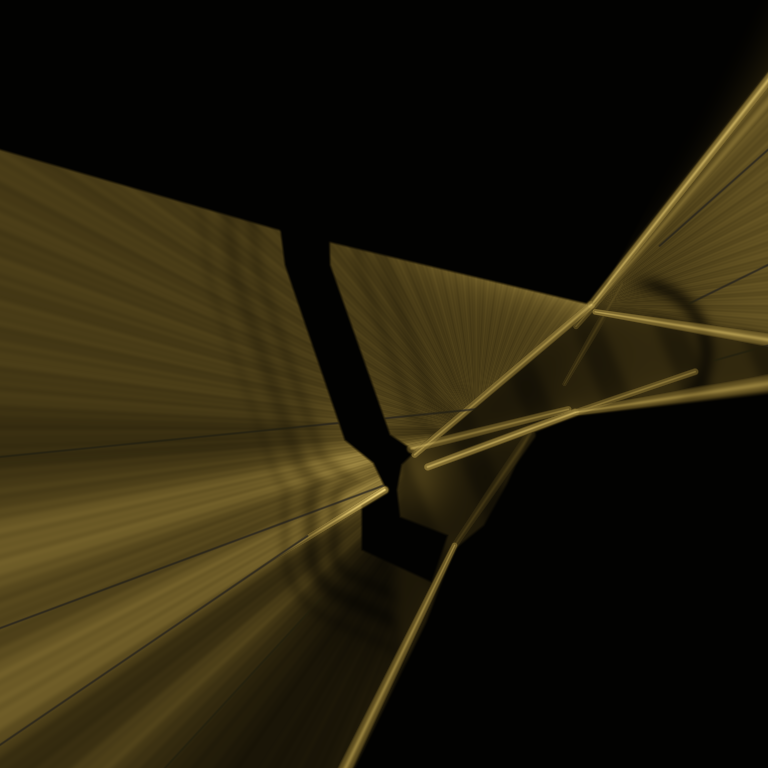
A Shadertoy shader for this background:

```glsl
// Golden light fanning over dark sheets, cut by a black folded ribbon.
// Two polygon distance fields bound the sheets and the ribbon; angular
// profiles and layered sines shade the fans, tapered segments draw beams.

const vec2 FAN_PIVOT = vec2(.62, .44);
const vec2 CROSSING = vec2(.77, .603);  // where the main beams meet
const vec2 FOLD_TIP = vec2(.53, .405);
const vec2 ARC_CENTER = vec2(.83, .54);
const float ARC_RADIUS = .09;
const float EDGE = .0025;               // softness of hard edges
const float SHEET_LIGHT = .27;
const float SEAM_WIDTH = .0026;
const vec3 SEAM_COLOR = vec3(.13, .12, .11);
const vec3 BLACK = vec3(.008, .007, .003);

const vec2 SHEETS[16] = vec2[16](
    vec2(-.1, .834), vec2(.365, .7), CROSSING, vec2(.79, .63),
    vec2(1.03, 1.09), vec2(1.2, 1.1), vec2(1.2, .517), vec2(.749, .46),
    vec2(.69, .434), vec2(.66, .37), vec2(.63, .316), vec2(.61, .3),
    vec2(.592, .285), vec2(.555, .19), vec2(.413, -.1), vec2(-.1, -.1));

const vec2 RIBBON[16] = vec2[16](
    vec2(.36, .74), vec2(.371, .655), vec2(.449, .427), vec2(.486, .397),
    vec2(.503, .362), vec2(.471, .342), vec2(.471, .284), vec2(.562, .242),
    vec2(.583, .303), vec2(.521, .327), vec2(.517, .362), vec2(.523, .395),
    vec2(.541, .412), vec2(.508, .434), vec2(.43, .655), vec2(.427, .76));

// Beam end points, then start width, end width and brightness
const vec4 BEAMS[12] = vec4[12](
    vec4(.77, .603, 1.01, .908), vec4(.75, .575, 1.01, .878),
    vec4(.54, .408, .77, .603), vec4(.775, .594, 1.01, .556),
    vec4(.557, .392, .749, .463), vec4(.536, .416, .74, .467),
    vec4(.749, .463, .905, .516), vec4(.749, .463, 1.01, .502),
    vec4(.445, -.01, .592, .29), vec4(.592, .29, .69, .434),
    vec4(.501, .362, .28, .225), vec4(.81, .63, .735, .5));
const vec3 STYLES[12] = vec3[12](
    vec3(.007, .01, .55), vec3(.005, .022, .32), vec3(.006, .008, .52),
    vec3(.005, .014, .56), vec3(.007, .007, .6), vec3(.009, .006, .45),
    vec3(.006, .006, .42), vec3(.006, .02, .46), vec3(.014, .005, .5),
    vec3(.006, .011, .2), vec3(.007, .004, .75), vec3(.01, .004, .2));

const vec4 SEAMS[8] = vec4[8](
    vec4(0, .405, .638, .469), vec4(0, .182, .5, .368),
    vec4(0, .03, .4, .302), vec4(.215, 0, .47, .277),
    vec4(.404, 0, .51, .167), vec4(.859, .68, 1, .805),
    vec4(.898, .605, 1, .655), vec4(.91, .525, 1, .55));

float bump(float x, float center, float width) {
    float t = (x - center) / width;
    return exp(-t * t);
}

// Signed distance to a line, positive on the left of a -> b
float side(vec2 p, vec2 a, vec2 b) {
    vec2 d = normalize(b - a);
    return d.x * (p.y - a.y) - d.y * (p.x - a.x);
}

// Distance to a segment in x, position along it in y
vec2 segment(vec2 p, vec4 s) {
    vec2 pa = p - s.xy, ba = s.zw - s.xy;
    float h = clamp(dot(pa, ba) / dot(ba, ba), 0., 1.);
    return vec2(length(pa - ba * h), h);
}

float polygon(vec2 p, vec2 v[16]) {
    float d = 10., s = 1.;
    for (int i = 0, j = 15; i < 16; j = i, i++) {
        d = min(d, segment(p, vec4(v[i], v[j])).x);
        vec2 e = v[j] - v[i], w = p - v[i];
        bvec3 c = bvec3(p.y >= v[i].y, p.y < v[j].y, e.x * w.y > e.y * w.x);
        if (all(c) || all(not(c))) s = -s;
    }
    return s * d;
}

float streaks(float a) {
    return 1. + .045 * sin(a * 71.) + .035 * sin(a * 163.) + .025 * sin(a * 307.);
}

// Left fan: light varies with the angle about the pivot
float leftFan(vec2 p, float ribbon) {
    vec2 q = FAN_PIVOT - p;
    float a = atan(q.y, q.x);
    float light = SHEET_LIGHT - .07 * bump(a, .03, .09)
        + .15 * bump(a, .25, .09) + .16 * bump(a, .51, .08);
    light *= mix(1., .62, smoothstep(.56, .64, a));
    light += .12 * bump(a, .73, .06);
    light *= mix(1., .55, smoothstep(.78, .98, a));
    light *= 1. - .6 * smoothstep(.6, .8, a) * smoothstep(.4, .12, length(q));
    light += .16 * bump(distance(p, vec2(.455, .395)), 0., .07);
    // Shadows that echo the outline of the ribbon
    float echo = .28 * bump(ribbon, .036, .01) + .35 * bump(ribbon, .066, .012)
        + .15 * bump(ribbon, .1, .009);
    echo *= mix(1.2, .55, smoothstep(.25, .45, p.y));
    return light * (1. - echo) * streaks(a);
}

float sheetLight(vec2 p, float ribbon, float sheets) {
    float aboveFold = smoothstep(-EDGE, EDGE, side(p, FOLD_TIP, CROSSING));
    float rim = .2 * exp(min(sheets, 0.) / .025) * smoothstep(.38, .75, p.x);
    float light = leftFan(p, ribbon) + rim * aboveFold;
    // Folded sheet below the crossing
    float under = .1 + .17 * bump(distance(p, vec2(.535, .375)), 0., .05)
        + .08 * smoothstep(.65, .85, p.x);
    under *= 1. - .35 * bump(sin(p.x * 58. + p.y * 24.), 1., .7);
    light = mix(light, under, (1. - aboveFold) * smoothstep(.5, .53, p.x));
    // Right fan, with a faint veil above its main beam
    vec2 q = p - CROSSING;
    float inRight = smoothstep(0., .03, q.x);
    float upper = (.24 + .12 * smoothstep(0., .25, q.x)) * streaks(atan(q.y, q.x));
    light = mix(light, upper, smoothstep(-.01, .01, q.y + .16 * q.x) * inRight);
    float veil = smoothstep(0., .01, side(p, CROSSING, BEAMS[0].zw));
    light = mix(light, .11 * smoothstep(0., .09, -sheets), veil * inRight);
    float arc = bump(distance(p, ARC_CENTER), ARC_RADIUS, .012);
    return light * (1. - .6 * arc * smoothstep(.81, .86, p.x));
}

void mainImage(out vec4 fragColor, in vec2 fragCoord) {
    vec2 p = fragCoord / iResolution.xy;
    float ribbon = polygon(p, RIBBON), sheets = polygon(p, SHEETS);
    float lit = smoothstep(-EDGE, EDGE, -sheets) * smoothstep(-EDGE, EDGE, ribbon);
    float light = sheetLight(p, ribbon, sheets) * lit;
    // Beams: soft tapered cores with a narrow glow
    for (int i = 0; i < 12; i++) {
        vec2 s = segment(p, BEAMS[i]);
        vec3 style = STYLES[i];
        float w = mix(style.x, style.y, s.y) * .7;
        float power = style.z * (i == 10 ? 1. - s.y : 1.);
        float core = 1. - smoothstep(w * .3, w + EDGE, s.x);
        float grain = .85 + .15 * cos(s.x / w * 7.);
        light = max(light, light * .4 + power * core * grain);
        light += .06 * power * exp(-s.x / .012) * lit;
    }
    // Gold ramp: shadows lean brown, highlights lean cream
    light = clamp(light, 0., .95);
    vec3 color = BLACK + light * vec3(1, .79 + .11 * light, .22 + .33 * light);
    for (int i = 0; i < 8; i++) {
        float line = 1. - smoothstep(0., SEAM_WIDTH, segment(p, SEAMS[i]).x);
        color = mix(color, min(color, SEAM_COLOR), .75 * line * lit);
    }
    fragColor = vec4(color, 1);
}
```
